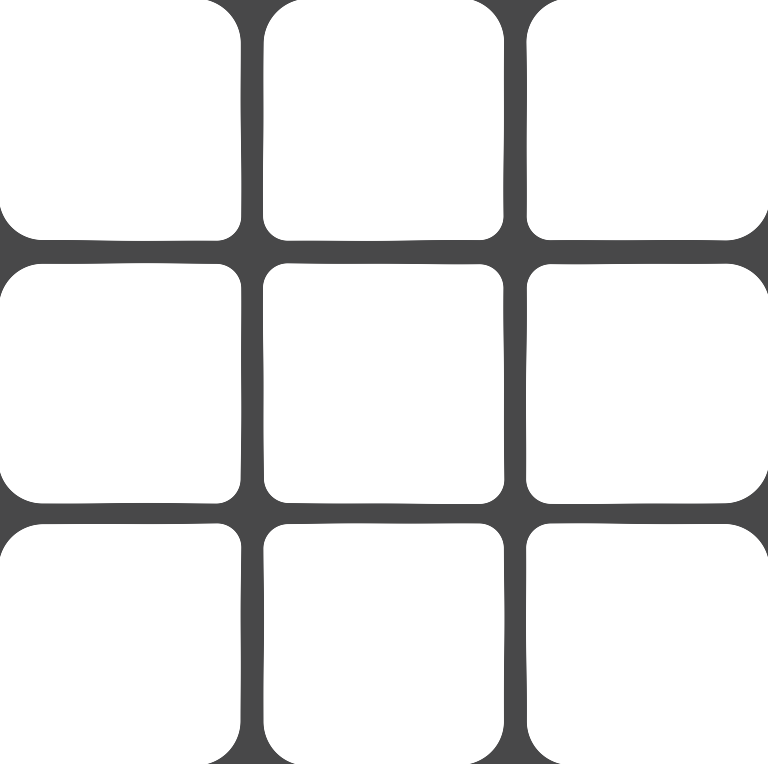
This pattern is drawn by a Shadertoy shader. Its source:

```glsl
// Three by three grid of white rounded tiles with dark bars that flare at the canvas border.
const vec3 TILE_COLOR = vec3(1.0);
const vec3 BAR_COLOR = vec3(0.282, 0.282, 0.288);
const vec2 LOW_BAR = vec2(0.3284, 0.3277);        // centre of the left / lower bar
const vec2 HIGH_BAR = vec2(0.6708, 0.6700);       // centre of the right / upper bar
const vec2 LOW_HALF_WIDTH = vec2(0.0147, 0.0133);
const vec2 HIGH_HALF_WIDTH = vec2(0.0147, 0.0153);
const float INNER_RADIUS = 0.032;                 // corners where bars cross
const float FLARE_RADIUS = 0.058;                 // corners where a bar meets the border
const float OVERHANG = 0.002;                     // outer tiles reach past the border
const float WOBBLE = 0.0005;                      // slight unevenness of the edges

float roundedBox(vec2 p, vec2 halfSize, float radius) {
    vec2 q = abs(p) - halfSize + radius;
    return length(max(q, 0.0)) + min(max(q.x, q.y), 0.0) - radius;
}

// Layered sines bend each tile's edges differently.
vec2 edgeWobble(vec2 p, vec2 tile) {
    vec2 phase = tile * 2.3 + tile.yx * 4.1;
    return WOBBLE * (sin(p.yx * 13.0 + phase) + 0.5 * sin(p.yx * 37.0 + phase * 1.7));
}

float tileDistance(vec2 p) {
    // Tile index 0..2 on each axis
    vec2 pastLow = step(LOW_BAR, p);
    vec2 pastHigh = step(HIGH_BAR, p);
    vec2 tile = pastLow + pastHigh;

    // Tile bounds between neighbouring bars
    vec2 lower = mix(vec2(-OVERHANG), LOW_BAR + LOW_HALF_WIDTH, pastLow);
    lower = mix(lower, HIGH_BAR + HIGH_HALF_WIDTH, pastHigh);
    vec2 upper = mix(LOW_BAR - LOW_HALF_WIDTH, HIGH_BAR - HIGH_HALF_WIDTH, pastLow);
    upper = mix(upper, vec2(1.0 + OVERHANG), pastHigh);
    vec2 center = 0.5 * (lower + upper);

    // Corner radius depends on how many of its sides lie on the border
    vec2 upperHalf = step(center, p);
    vec2 onBorder = (1.0 - pastLow) * (1.0 - upperHalf) + pastHigh * upperHalf;
    float borderSides = onBorder.x + onBorder.y;
    float radius = borderSides < 0.5 ? INNER_RADIUS : borderSides < 1.5 ? FLARE_RADIUS : 0.0;

    return roundedBox(p - center + edgeWobble(p, tile), 0.5 * (upper - lower), radius);
}

void mainImage(out vec4 fragColor, in vec2 fragCoord) {
    vec2 p = fragCoord / iResolution.xy;
    float pixel = 1.0 / min(iResolution.x, iResolution.y);
    float bar = smoothstep(-0.5 * pixel, 0.5 * pixel, tileDistance(p));
    fragColor = vec4(mix(TILE_COLOR, BAR_COLOR, bar), 1.0);
}
```
